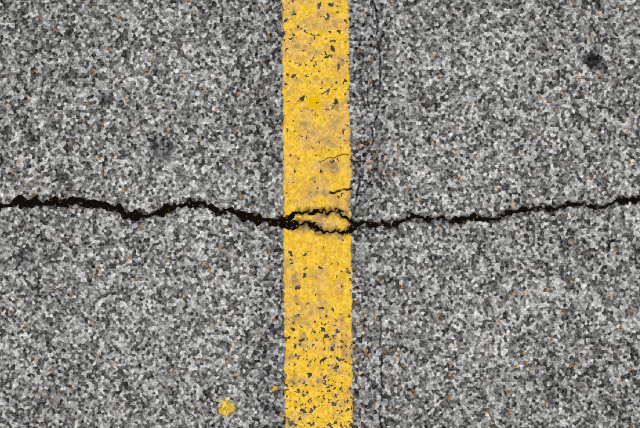
Give the GLSL for this texture, as a WebGL 2 fragment shader.

```glsl
#version 300 es
precision highp float;
// Worn asphalt with a vertical yellow stripe, split by a jagged horizontal crack.
// Stones are smooth cells, paint chips are scattered ellipses, and the crack is
// a sum of ramps roughened by noise. Units: canvas height = 1.

#define STONE_SCALE 148.0
#define GRIT_SCALE 310.0
#define CONTRAST 0.9
#define CRACK_WIDTH 0.008
#define ASPHALT vec3(0.516, 0.513, 0.509)
#define PAINT vec3(0.94, 0.76, 0.26)
#define DUSTY vec3(0.88, 0.71, 0.37)
#define WORN vec3(0.64, 0.54, 0.38)
#define CHIP vec3(0.27, 0.27, 0.3)
#define RUST vec3(0.66, 0.45, 0.25)
#define DARK vec3(0.07, 0.06, 0.05)

uniform vec2 u_resolution;
out vec4 fragColor;

float hash(vec2 p) {
  vec3 q = fract(p.xyx * 0.1031);
  q += dot(q, q.yzx + 33.33);
  return fract((q.x + q.y) * q.z);
}

vec2 hash2(vec2 p) { return vec2(hash(p), hash(p + 71.7)); }

float noise(vec2 p) {
  vec2 i = floor(p), f = fract(p);
  f = f * f * (3.0 - 2.0 * f);
  return mix(mix(hash(i), hash(i + vec2(1, 0)), f.x),
             mix(hash(i + vec2(0, 1)), hash(i + 1.0), f.x), f.y);
}

float fbm(vec2 p) {
  float sum = 0.0, amp = 0.533;
  for (int i = 0; i < 4; i++) { sum += amp * noise(p); p = p * 2.03 + 17.3; amp *= 0.5; }
  return sum;
}

float ramp(float a, float b, float x) { return smoothstep(a, b, x); }

float spot(vec2 p, float x, float y, float r) {
  return 1.0 - ramp(0.3 * r, r, length(p - vec2(x, y)));
}

float line(float d, float halfWidth) {
  float aa = 0.8 / u_resolution.y;
  return 1.0 - ramp(halfWidth - aa, halfWidth + aa, abs(d));
}

// x: blended stone brightness, y: rust fleck coverage
vec2 stones(vec2 p, float rustChance) {
  vec3 sum = vec3(0);
  for (int k = 0; k < 9; k++) {
    vec2 id = floor(p) + vec2(k % 3 - 1, k / 3 - 1), d = id + hash2(id) - p;
    float rust = step(1.0 - rustChance, hash(id + 337.9));
    sum += exp(-8.0 * dot(d, d)) * vec3(hash(id + 191.3), rust, 1);
  }
  return sum.xy / sum.z;
}

// Coverage of randomly turned ellipses; amount is the chance per cell
float chips(vec2 p, float scale, float amount) {
  p *= scale;
  p += 0.5 * vec2(noise(p * 3.0), noise(p * 3.0 + 9.0));
  float cover = 0.0, aa = scale / u_resolution.y;
  for (int k = 0; k < 9; k++) {
    vec2 id = floor(p) + vec2(k % 3 - 1, k / 3 - 1), d = p - id - hash2(id);
    float turn = 3.14 * hash(id + 5.1), c = cos(turn), s = sin(turn);
    d = vec2(c * d.x + s * d.y, 1.7 * (c * d.y - s * d.x));
    float r = mix(0.12, 0.42, hash(id + 23.0));
    cover = max(cover, step(hash(id + 47.0), amount) * (1.0 - ramp(r - aa, r + aa, length(d))));
  }
  return cover;
}

float crackHeight(float x) {
  float y = 0.516 + 0.011 * (ramp(0.0, 0.08, x) - ramp(0.15, 0.27, x));
  y += 0.026 * ramp(0.35, 0.42, x) - 0.022 * ramp(0.273, 0.3, x);
  y -= 0.016 * ramp(0.47, 0.52, x) + 0.027 * ramp(0.52, 0.67, x);
  y += 0.022 * (ramp(0.79, 0.84, x) - ramp(0.71, 0.77, x));
  y += 0.017 * ramp(0.91, 0.96, x) - 0.005 * ramp(0.97, 1.03, x);
  y += 0.019 * ramp(1.15, 1.21, x) + 0.014 * ramp(1.27, 1.33, x);
  return y - 0.005 * ramp(1.34, 1.39, x) + 0.016 * ramp(1.4, 1.46, x);
}

void main() {
  vec2 p = gl_FragCoord.xy / u_resolution.y;
  float aa = 1.0 / u_resolution.y, rough = fbm(p * 55.0 + 40.0), grit = noise(p * GRIT_SCALE);
  vec2 wob = p + 0.02 * (vec2(rough, fbm(p * 55.0 + 90.0)) - 0.5);

  // Asphalt stones, broad shading and rust flecks beside the stripe
  float rustZone = spot(p, 0.86, 0.63, 0.08) + 0.6 * spot(p, 0.84, 0.21, 0.12);
  vec2 stone = stones(p * STONE_SCALE, 0.01 + 0.13 * rustZone);
  float tone = (stone.x - 0.5) * 0.62 + (grit - 0.5) * 0.3 + (rough - 0.5) * 0.25;
  vec2 v = p / vec2(0.75, 0.5) - 1.0;
  float shade = 0.97 - 0.08 * dot(v, v) + 0.2 * fbm(p * 7.0);
  shade -= 0.13 * (1.0 - ramp(0.07, 0.22, abs(p.x - 0.74)));
  vec3 color = ASPHALT * shade + tone * CONTRAST;
  color = mix(color, RUST * (0.7 + 0.6 * grit), 0.65 * ramp(0.4, 0.8, stone.y));

  // Dark stains and stray drops of paint
  float stain = spot(wob, 1.387, 0.86, 0.032) + 0.55 * spot(wob, 0.38, 0.65, 0.045);
  stain += 0.6 * spot(wob, 0.245, 0.77, 0.024) + 0.5 * spot(wob, 0.055, 0.4, 0.03);
  color *= 1.0 - 0.65 * min(stain + spot(wob, 1.015, 0.395, 0.011), 1.0);
  float drop = spot(wob, 0.53, 0.047, 0.027) + spot(wob, 0.64, 0.094, 0.012);
  color = mix(color, PAINT * (0.75 + 0.4 * grit), 0.9 * drop);

  // Painted stripe with ragged edges, wear and chips
  float edge = abs(p.x - 0.7455 + 0.0085 * p.y) - 0.079 + 0.002 * p.y;
  edge += 0.009 * (rough - 0.5) + 0.004 * (grit - 0.5);
  float stripe = 1.0 - ramp(-aa, aa, edge), wear = fbm(p * vec2(28, 36) + 12.0);
  vec3 paint = mix(PAINT, DUSTY, ramp(0.42, 0.66, wear + 0.12 * (p.y - 0.5)));
  paint = mix(paint, WORN, 0.75 * ramp(0.62, 0.78, 0.55 * rough + 0.45 * wear + 0.12 * grit));
  paint += 0.13 * (grit - 0.5) + 0.11 * (stone.x - 0.5);
  paint = mix(paint, vec3(0.91, 0.73, 0.05), 0.9 * spot(wob, 0.734, 0.762, 0.024));
  float low = 1.0 - ramp(0.14, 0.34, p.y), high = ramp(0.6, 0.9, p.y);
  float chipped = max(chips(p, 55.0, 0.06 + 0.34 * low + 0.2 * high),
                      chips(p + 3.0, 105.0, 0.08 + 0.34 * low + 0.1 * high));
  color = mix(color, mix(paint, CHIP + 0.25 * tone, 0.9 * chipped), stripe);

  // Hairline cracks beside the stripe and across the paint
  float hairX = p.x - 0.016 * (fbm(vec2(p.y * 30.0, 4)) - 0.5);
  float bend = 0.825 + 0.065 * ramp(0.48, 0.8, p.y) - 0.015 * ramp(0.82, 1.0, p.y);
  float hair = line(hairX - bend, 0.0022) * ramp(0.48, 0.5, p.y);
  hair += line(hairX - 0.89, 0.002) * (1.0 - ramp(0.18, 0.3, p.y));
  color *= 1.0 - 0.6 * hair * ramp(0.25, 0.55, rough);
  float cutY = p.y - 0.25 * (p.x - 0.79) - 0.018 * (fbm(vec2(p.x * 65.0, 8)) - 0.5);
  float cut = line(cutY - 0.552, 0.0025) * line(p.x - 0.796, 0.026);
  cut += 0.6 * line(cutY - 0.634, 0.0014) * line(p.x - 0.78, 0.036);
  color = mix(color, DARK, 0.85 * cut * ramp(0.2, 0.5, rough));

  // Main crack and the upper branch that lifts a plate of paint
  float jag = 0.011 * (fbm(vec2(p.x * 45.0, 2)) - 0.5) + 0.018 * (rough - 0.5);
  jag += 0.009 * (noise(p * 140.0) - 0.5);
  float trunk = p.y - crackHeight(p.x) - jag, onBranch = line(p.x - 0.742, 0.102);
  float branch = p.y - 0.482 - 0.024 * ramp(0.65, 0.7, p.x) + 0.027 * ramp(0.78, 0.84, p.x) - jag;
  float width = CRACK_WIDTH * (1.0 - 0.38 * ramp(0.55, 0.95, p.x));
  width *= 0.4 + 1.1 * noise(vec2(p.x * 60.0, 6));
  float crack = max(line(trunk, width), onBranch * line(branch, 0.8 * width));
  float gap = min(abs(trunk), mix(1.0, abs(branch), onBranch));
  color *= 0.6 + 0.4 * ramp(0.3 * CRACK_WIDTH, 2.0 * CRACK_WIDTH, gap);
  vec3 crumb = mix(RUST, DUSTY, stripe) * (0.4 + 0.7 * grit);
  float crumbs = 0.8 * chips(p + 7.0, 105.0, 0.35 + 0.2 * stripe);
  color = mix(color, mix(DARK, crumb, crumbs), crack);
  fragColor = vec4(clamp(color, 0.0, 1.0), 1);
}
```
